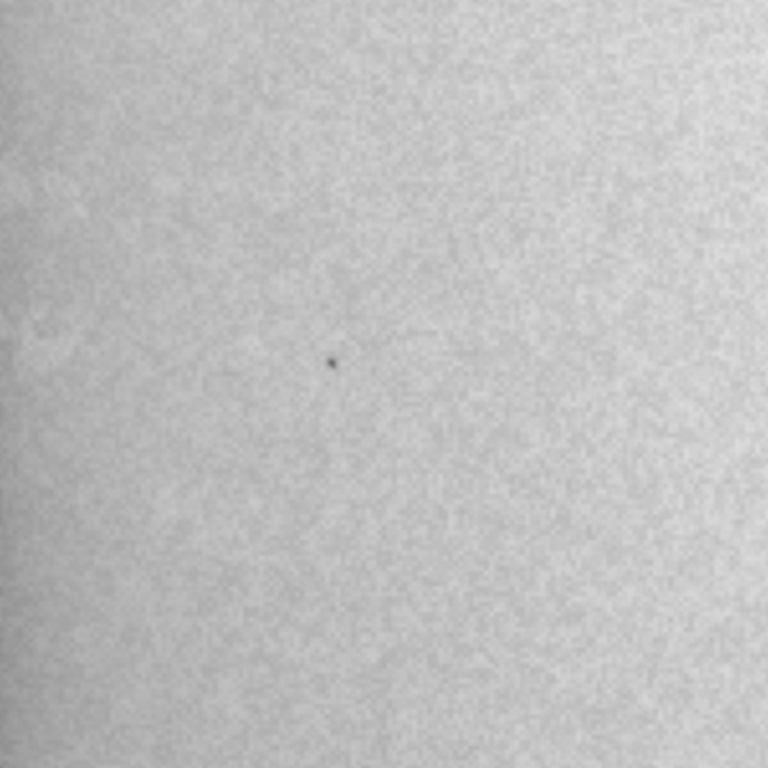
Reproduce this texture procedurally as a Shadertoy shader.

```glsl
const float BASE_GREY = 0.676;
const vec2 LIGHT_SLOPE = vec2(0.122, 0.040);
const float EDGE_SHADE = 0.075;
const float EDGE_FALLOFF = 13.0;
const float FINE_FREQ = 150.0;
const float MEDIUM_FREQ = 78.0;
const float COARSE_FREQ = 24.0;
const float FINE_GAIN = 0.062;
const float MEDIUM_GAIN = 0.042;
const float COARSE_GAIN = 0.018;
const float HAZE_GAIN = 0.055;
const float SCRATCH_GAIN = 0.042;
const int SCRATCH_COUNT = 16;
const int FAINT_SPECKS = 7;
const vec2 MAIN_SPECK = vec2(0.432, 0.528);

float hash(vec2 p) {
    vec3 q = fract(vec3(p.xyx) * 0.1031);
    q += dot(q, q.yzx + 33.33);
    return fract((q.x + q.y) * q.z);
}

vec2 hash2(float n) {
    return vec2(hash(vec2(n, 3.7)), hash(vec2(n, 19.3)));
}

float noise(vec2 p) {
    vec2 i = floor(p), f = fract(p);
    f = f * f * (3.0 - 2.0 * f);
    float low = mix(hash(i), hash(i + vec2(1, 0)), f.x);
    float high = mix(hash(i + vec2(0, 1)), hash(i + vec2(1, 1)), f.x);
    return mix(low, high, f.y);
}

float segmentDistance(vec2 p, vec2 a, vec2 b) {
    vec2 ab = b - a;
    return length(p - a - ab * clamp(dot(p - a, ab) / dot(ab, ab), 0.0, 1.0));
}

float spot(vec2 p, vec2 centre, float radius) {
    vec2 d = (p - centre) / radius;
    return exp(-dot(d, d));
}

// Broad light from the right, with a dark left edge and lower corner
float lighting(vec2 p) {
    float edge = exp(-p.x * EDGE_FALLOFF) * (1.4 - 0.6 * p.y);
    return BASE_GREY + dot(LIGHT_SLOPE, p) - EDGE_SHADE * edge;
}

// Soft grain, a little stronger toward the right
float grain(vec2 p) {
    float fine = noise(p * FINE_FREQ) - 0.5;
    float medium = noise(p * MEDIUM_FREQ + 41.0) - 0.5;
    float coarse = noise(p * COARSE_FREQ + 87.0) - 0.5;
    float strength = mix(0.75, 1.1, smoothstep(0.0, 0.6, p.x));
    return strength * (FINE_GAIN * fine + MEDIUM_GAIN * medium) + COARSE_GAIN * coarse;
}

// Pale broken patches over the left half
float haze(vec2 p) {
    float zone = smoothstep(0.58, 0.1, p.x)
               * smoothstep(0.2, 0.35, p.y) * smoothstep(0.9, 0.7, p.y);
    float patches = smoothstep(0.5, 0.85, noise(p * vec2(13.0, 9.0) + 5.0));
    float flecks = smoothstep(0.3, 0.85, noise(p * vec2(58.0, 42.0) + 17.0));
    return HAZE_GAIN * zone * patches * flecks;
}

// Short pale scratches, mostly steep and falling to the right
float scratches(vec2 p) {
    vec2 warped = p + 0.012 * (vec2(noise(p * 45.0), noise(p * 45.0 + 63.0)) - 0.5);
    float sum = 0.0;
    for (int i = 0; i < SCRATCH_COUNT; i++) {
        float id = float(i) + 1.0;
        vec2 place = hash2(id), form = hash2(id + 50.0);
        vec2 start = vec2(0.01 + 0.38 * place.x * place.x, 0.28 + 0.56 * place.y);
        vec2 reach = vec2(mix(-0.1, 0.7, form.x), -1.0) * mix(0.02, 0.075, form.y);
        float d = segmentDistance(warped, start, start + reach) / 0.0045;
        sum = max(sum, exp(-d * d) * mix(0.4, 1.0, form.x));
    }
    return SCRATCH_GAIN * sum * mix(0.35, 1.0, noise(p * 70.0 + 29.0));
}

// One distinct dark speck and a few faint ones on the bright side
float specks(vec2 p) {
    float dark = 0.3 * spot(p, MAIN_SPECK, 0.0058);
    dark += 0.12 * spot(p, MAIN_SPECK + vec2(0.003, -0.006), 0.004);
    for (int i = 0; i < FAINT_SPECKS; i++) {
        vec2 centre = vec2(0.45, 0.55) + vec2(0.52, 0.4) * hash2(float(i) + 120.0);
        dark += 0.06 * spot(p, centre, 0.006);
    }
    return dark;
}

void mainImage(out vec4 fragColor, in vec2 fragCoord) {
    vec2 uv = fragCoord / iResolution.xy;
    float grey = lighting(uv) + grain(uv) + haze(uv) + scratches(uv) - specks(uv);
    fragColor = vec4(vec3(clamp(grey, 0.0, 1.0)), 1.0);
}
```
